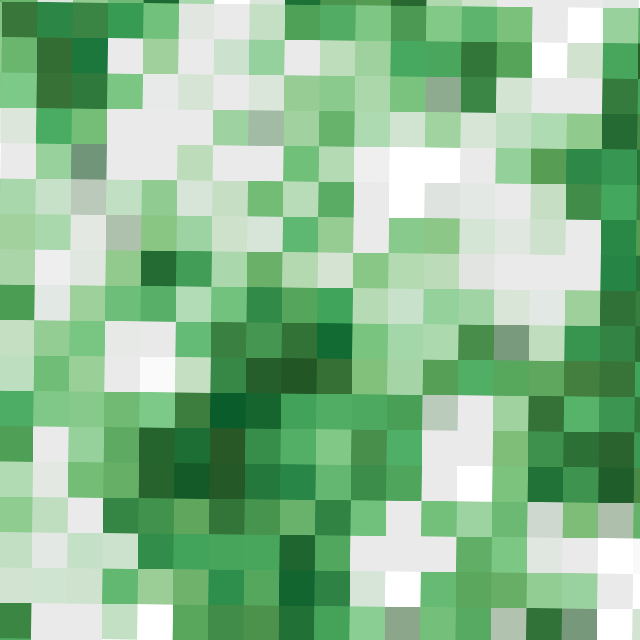
Write a Shadertoy shader that draws this texture.

```glsl
// A slightly turned mosaic of flat square tiles in greens, greys and white.
// Smooth noise groups the tiles into light and dark patches, a per-tile hash
// varies them, and a colour ramp sets the share of each shade.

const float TILES = 18.1;       // tiles across the canvas height
const float TILT = 0.010;       // grid rotation in radians
const vec2 GRID_SHIFT = vec2(0.12, -0.05);
const vec2 PATCH_SIZE = vec2(2.3, 2.8);  // patch size in tiles

const vec3 FOREST = vec3(0.09, 0.34, 0.15);
const vec3 DARK_GREEN = vec3(0.16, 0.44, 0.21);
const vec3 MID_GREEN = vec3(0.30, 0.64, 0.35);
const vec3 LIGHT_GREEN = vec3(0.49, 0.77, 0.50);
const vec3 PALE_GREEN = vec3(0.71, 0.86, 0.71);
const vec3 MIST = vec3(0.915, 0.917, 0.915);
const vec3 WARM_SHIFT = vec3(0.14, -0.03, -0.03);

// Integer hash of a lattice point, 0 to 1
float hash(vec2 cell, uint seed) {
    uvec2 k = uvec2(ivec2(cell) + 512);
    uint h = k.x * 1597u + k.y * 51749u + seed * 7919u;
    h = (h ^ (h >> 15)) * 73244475u;
    h = (h ^ (h >> 13)) * 73244475u;
    h ^= h >> 16;
    return float(h & 65535u) / 65535.0;
}

// Smooth value noise
float noise(vec2 p, uint seed) {
    vec2 i = floor(p);
    vec2 f = fract(p);
    f = f * f * (3.0 - 2.0 * f);
    float low = mix(hash(i, seed), hash(i + vec2(1, 0), seed), f.x);
    float high = mix(hash(i + vec2(0, 1), seed), hash(i + vec2(1, 1), seed), f.x);
    return mix(low, high, f.y);
}

// Position between two ramp stops, 0 to 1
float span(float from, float to, float x) {
    return clamp((x - from) / (to - from), 0.0, 1.0);
}

// Shade from dark to white; the stops follow the share of each colour
vec3 ramp(float rank) {
    vec3 col = mix(FOREST, DARK_GREEN, span(0.01, 0.05, rank));
    col = mix(col, MID_GREEN, span(0.05, 0.21, rank));
    col = mix(col, LIGHT_GREEN, span(0.21, 0.46, rank));
    col = mix(col, PALE_GREEN, span(0.46, 0.69, rank));
    col = mix(col, MIST, span(0.69, 0.84, rank));
    return mix(col, vec3(1.0), span(0.93, 0.94, rank));
}

// Flat colour of one tile
vec3 tileColor(vec2 cell) {
    float value = 0.73 * noise(cell / PATCH_SIZE + 0.37, 1u) + 0.27 * hash(cell, 2u);

    // Turn the bell-shaped noise into an even rank
    float rank = 1.0 / (1.0 + exp(-1.7 * (value - 0.5) / 0.175));
    vec3 col = ramp(rank);

    // Warm or cool tint, strongest in the dark tiles
    col += WARM_SHIFT * (hash(cell, 3u) - 0.5) * max(1.0 - rank / 0.85, 0.0);

    // A few of the lighter tiles turn greyish
    float grey = dot(col, vec3(0.4, 0.4, 0.2));
    float dull = 0.6 * step(0.95, hash(cell, 4u)) * smoothstep(0.1, 0.3, rank);
    return clamp(mix(col, vec3(grey), dull), 0.0, 1.0);
}

void mainImage(out vec4 fragColor, in vec2 fragCoord) {
    vec2 uv = fragCoord / iResolution.y;
    float c = cos(TILT);
    float s = sin(TILT);
    vec2 grid = mat2(c, s, -s, c) * uv * TILES + GRID_SHIFT;

    // Blend the four nearest tiles over less than a pixel at their borders
    vec2 q = grid - 0.5;
    vec2 cell = floor(q);
    float blur = 0.6 * TILES / iResolution.y;
    vec2 t = clamp((fract(q) - 0.5) / blur + 0.5, 0.0, 1.0);
    vec3 low = mix(tileColor(cell), tileColor(cell + vec2(1, 0)), t.x);
    vec3 high = mix(tileColor(cell + vec2(0, 1)), tileColor(cell + vec2(1, 1)), t.x);
    fragColor = vec4(mix(low, high, t.y), 1.0);
}
```
